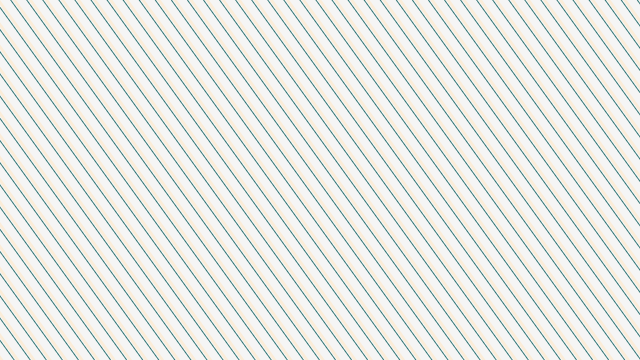
Reproduce this pattern procedurally as a Shadertoy shader.

```glsl
// Box-filtered coverage of a band that repeats once per unit.
float bandCoverage(float u, float center, float width, float pixel) {
    float d = abs(fract(u - center + 0.5) - 0.5);
    float inside = min(d + 0.5 * pixel, 0.5 * width) - max(d - 0.5 * pixel, -0.5 * width);
    return clamp(inside / pixel, 0.0, 1.0);
}

void mainImage(out vec4 fragColor, in vec2 fragCoord) {
    vec2 p = (fragCoord - 0.5 * iResolution.xy) / iResolution.y;

    // Distance across the stripes, counted in repeats
    float angle = radians(54.1);
    float repeatsPerHeight = 27.66;
    float u = dot(p, vec2(sin(angle), cos(angle))) * repeatsPerHeight;
    float pixel = repeatsPerHeight / iResolution.y;

    // Wide cream band beside a thin teal line
    float linePhase = -0.143;
    float cream = bandCoverage(u, linePhase + 0.23, 0.21, pixel);
    float teal = bandCoverage(u, linePhase, 0.072, pixel);

    vec3 color = vec3(0.96);
    color = mix(color, vec3(0.985, 0.925, 0.845), cream);
    color = mix(color, vec3(0.16, 0.44, 0.44), teal);
    fragColor = vec4(color, 1.0);
}
```
